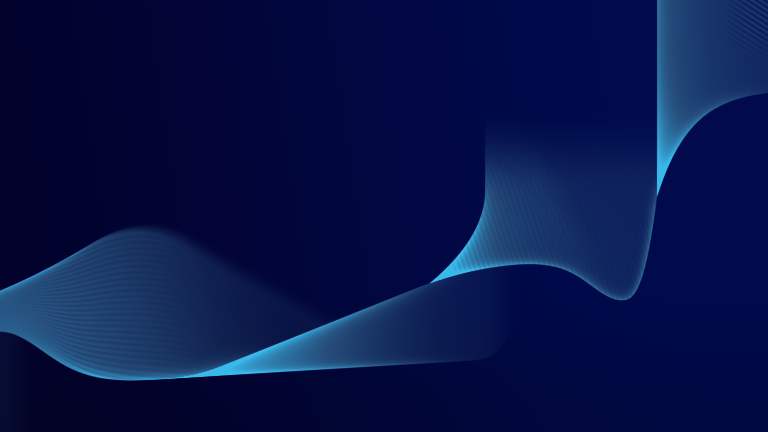
Reproduce this background procedurally as a WebGL 2 fragment shader.

```glsl
#version 300 es
precision highp float;
// A translucent twisted ribbon of fine threads glowing cyan over deep navy.
// Formula curves bound four folds of the ribbon; each fold gets a soft fill
// and bright rims from edge distances. Units: canvas height, origin lower left.
uniform vec2 u_resolution;
out vec4 fragColor;

// Smooth minimum of two curves, blended over width k.
float softMin(float a, float b, float k) {
    float h = max(k - abs(a - b), 0.0) / k;
    return min(a, b) - h * h * k * 0.25;
}

// Eased ramp from 0 at a to 1 at b, in either direction.
float ramp(float a, float b, float x) {
    float t = clamp((x - a) / (b - a), 0.0, 1.0);
    return t * t * (3.0 - 2.0 * t);
}

float bell(float x) { return exp(-x * x); }

// Lower rim of the left and middle folds, curling up at its right end.
float floorCurve(float x) {
    float curl = max(x - 1.07, 0.0) / 0.12;
    return 0.118 + 0.114 * bell(x / 0.14) + 0.06 * max(x - 0.3, 0.0)
         + 0.08 * curl * curl * curl * curl;
}

// Domed upper rim of the left fold.
float domeCurve(float x) {
    return softMin(0.329 + 0.42 * x + 0.45 * x * x, 0.715 - 0.567 * x, 0.15);
}

// Crease rising from the floor, over a hump, through a valley, up a wall.
float creaseCurve(float x) {
    float slope = 0.225 + 0.4 * (x - 0.694);
    float valley = 0.39 - 0.085 * bell((x - 1.44) / 0.1);
    float wall = max(x - 1.44, 0.0);
    float rise = softMin(slope, valley, 0.06) + 380.0 * wall * wall * wall;
    return x < 0.9 ? -softMin(-rise, -floorCurve(x), 0.02) : rise;
}

// Anti-aliased coverage of the positive side of an edge.
float cover(float d) {
    float px = 0.8 / u_resolution.y;
    return smoothstep(-px, px, d);
}

// Light gathered just inside an edge.
float rim(float d, float width) { return exp(-max(d, 0.0) / width); }

// Fine thread pattern, faded out where it is too small to resolve.
float threads(float phase) {
    return sin(6.2832 * phase) * (1.0 - smoothstep(0.25, 0.5, fwidth(phase)));
}

void main() {
    vec2 p = gl_FragCoord.xy / u_resolution.y;
    p.x *= 1.7778 * u_resolution.y / u_resolution.x;
    float x = p.x, y = p.y;

    // Edge distances, corrected for slope.
    float e = 0.002;
    float crease = creaseCurve(x);
    float creaseSlope = (creaseCurve(x + e) - creaseCurve(x - e)) / (2.0 * e);
    float dCrease = (y - crease) / length(vec2(1.0, creaseSlope));
    float bottom = floorCurve(x);
    float dFloor = y - bottom;
    float dome = domeCurve(x);
    float dDome = (dome - y) * 0.88;
    float bend = max(0.56 - y, 0.0);
    float dSide = (x - 1.123 + 2.75 * bend * bend) / length(vec2(1.0, 5.5 * bend));
    float dPost = x - 1.521;
    float decay = exp(-max(dPost, 0.0) / 0.08);
    float dSweep = (y - 0.795 + 0.25 * decay) / length(vec2(1.0, 3.125 * decay));

    // Left fold: a broad dome dimming to the right.
    float across = (y - bottom) / max(dome - bottom, 0.02);
    float left = mix(0.5, 0.1, ramp(-0.1, 0.72, x)) + 0.1 * (1.0 - across) * ramp(0.7, 0.3, x);
    left += 0.5 * rim(dDome, 0.008) * ramp(0.3, 0.1, x);
    left += 0.5 * rim(dCrease, 0.012) * ramp(0.0, 0.25, x) * ramp(0.65, 0.4, x);
    left *= 1.0 + 0.1 * threads(across * 26.0 + x * 9.0) * ramp(0.6, 0.1, x);
    left *= cover(dCrease) * smoothstep(0.0, mix(0.003, 0.05, ramp(0.2, 0.5, x)), dDome);

    // Middle fold: a bright wedge under the crease, vanishing to the right.
    float middle = mix(0.85, 0.1, ramp(0.4, 1.12, x));
    middle += 0.4 * rim(-dCrease, 0.014) * ramp(1.12, 0.85, x);
    middle += 0.4 * rim(dFloor, 0.007) * ramp(1.15, 0.8, x);
    middle *= cover(-dCrease) * cover(dFloor) * ramp(0.28, 0.4, x) * ramp(1.21, 1.1, x);

    // Hanging fold: a veil between the curved side and the valley.
    float veil = 0.17 + 0.42 * rim(dSide, 0.1) * ramp(0.78, 0.35, y);
    veil += 0.07 * ramp(0.04, -0.04, x - 1.29 - 0.5 * (0.56 - y)) * ramp(0.3, 0.5, y);
    veil += 0.35 * rim(dSide, 0.012) * ramp(0.66, 0.42, y);
    veil += 0.5 * rim(dCrease, 0.01) * ramp(0.62, 0.5, y);
    veil += 0.2 * bell(length(p - vec2(1.05, 0.365)) / 0.09);
    veil *= 1.0 + 0.05 * threads((x + 0.35 * y) * 85.0);
    veil *= cover(dCrease) * cover(dSide) * cover(-dPost) * ramp(0.75, 0.55, y);

    // Right fold: light pours from the vertical post into the sweep.
    float right = 0.16 + 0.38 * rim(dPost, 0.13) + 0.15 * rim(dPost, 0.012);
    right += 0.42 * rim(dSweep, 0.012) * ramp(1.85, 1.55, x);
    right += 0.35 * bell((y - 0.58) / 0.17) * rim(dPost, 0.06);
    float corner = ramp(1.66, 1.76, x) * ramp(0.86, 0.95, y);
    right += 0.12 * corner * threads((x * 0.75 + y + 0.6 * x * y) * 38.0);
    right *= cover(dPost) * cover(dSweep);

    // Faint stray veil below the left end.
    float stray = 0.07 * ramp(0.09, 0.0, x) * cover(-dFloor);

    // Navy backdrop, then haze and cyan by gathered light.
    vec3 navy = mix(vec3(0.01, 0.005, 0.17), vec3(0.0, 0.04, 0.3), ramp(-0.1, 1.7, x + 0.15 * y));
    navy *= mix(0.85, 1.0, ramp(0.0, 0.35, y));
    float light = left + middle + veil + right + stray;
    vec3 color = mix(navy, vec3(0.15, 0.31, 0.49), clamp(light * 2.0, 0.0, 1.0));
    color = mix(color, vec3(0.22, 0.72, 0.92), clamp(light * 2.0 - 1.0, 0.0, 1.0));
    fragColor = vec4(color, 1.0);
}
```
